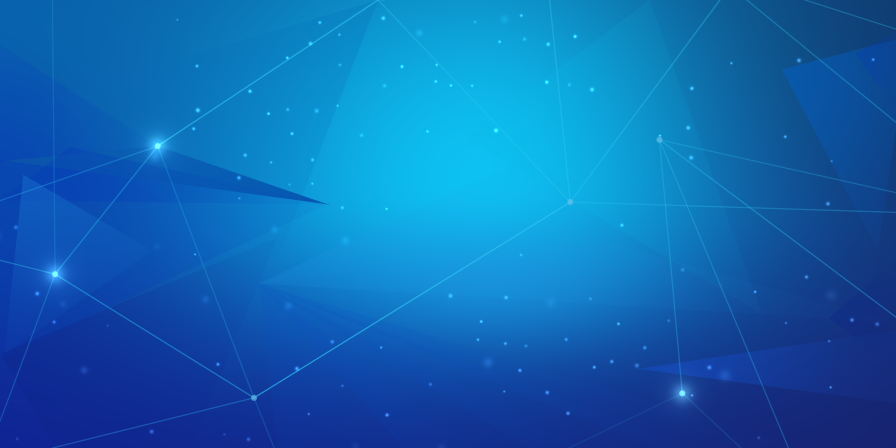
Give the GLSL for this background, as a WebGL 2 fragment shader.

```glsl
#version 300 es
precision highp float;
// Blue network backdrop: a cyan glow over a four-corner gradient, overlaid with
// translucent triangular facets, thin links between hubs, and scattered sparks.
// Coordinates are in canvas heights: x runs 0..2, y runs 0..1.
uniform vec2 u_resolution;
out vec4 outColor;

#define GLOW_CENTER vec2(1.07, 0.59)
#define GLOW_COLOR vec3(0.05, 0.76, 0.95)
#define LINK_COLOR vec3(0.18, 0.78, 0.95)
#define SPARK_COLOR vec3(0.45, 0.80, 0.95)
#define ROYAL vec3(0.02, 0.22, 0.72)
#define NAVY vec3(0.05, 0.14, 0.54)
#define SKY vec3(0.13, 0.60, 0.90)
#define LINK_WIDTH 0.0006
#define LINK_GAIN 0.72
#define SPARK_CELL 0.052
#define SPARK_GAIN 0.6

// Hubs of the network
const vec2 hubA = vec2(0.352, 0.674);
const vec2 hubB = vec2(0.123, 0.388);
const vec2 hubC = vec2(0.567, 0.112);
const vec2 hubD = vec2(1.273, 0.549);
const vec2 hubE = vec2(1.472, 0.688);
const vec2 hubF = vec2(1.523, 0.122);
const vec2 hubTop = vec2(0.844, 1.0);
const vec2 fanTip = vec2(0.578, 0.367);
const vec2 wedgeTip = vec2(0.731, 0.544);

float cross2(vec2 a, vec2 b) { return a.x * b.y - a.y * b.x; }

float hash(vec2 p) { return fract(sin(dot(p, vec2(127.1, 311.7))) * 43758.5); }

float pixelSize() { return 1.0 / u_resolution.y; }

float edgeSide(vec2 p, vec2 a, vec2 b) { return cross2(normalize(b - a), p - a); }

// Triangle tint, strongest at corner a and fading with distance from it
void facet(inout vec3 col, vec2 p, vec2 a, vec2 b, vec2 c, vec3 tint, float alpha) {
  float turn = sign(cross2(b - a, c - a));
  float d = min(min(turn * edgeSide(p, a, b), turn * edgeSide(p, b, c)), turn * edgeSide(p, c, a));
  float reach = max(length(b - a), length(c - a));
  float fade = 1.0 - 0.85 * smoothstep(0.0, 1.0, length(p - a) / reach);
  col = mix(col, tint, alpha * fade * smoothstep(-0.7, 0.7, d / pixelSize()));
}

void link(inout vec3 col, vec2 p, vec2 a, vec2 b, float alpha) {
  vec2 ab = b - a;
  float d = length(p - a - ab * clamp(dot(p - a, ab) / dot(ab, ab), 0.0, 1.0));
  float line = 1.0 - smoothstep(0.0, LINK_WIDTH + pixelSize(), d);
  col = mix(col, LINK_COLOR, LINK_GAIN * alpha * line);
}

void hub(inout vec3 col, vec2 p, vec2 center, float halo) {
  float d = length(p - center);
  float disc = 1.0 - smoothstep(0.005, 0.005 + 1.5 * pixelSize(), d);
  col = mix(col, vec3(0.42, 0.75, 0.92), 0.65 * disc);
  col += halo * vec3(0.25, 0.45, 0.4) * (exp(-d * d / 0.0004) + 0.25 * exp(-d * d / 0.002));
}

float blob(vec2 p, vec2 center, vec2 radius) {
  vec2 q = (p - center) / radius;
  return exp(-dot(q, q));
}

float sparkDensity(vec2 p) {
  return 0.06 + 0.45 * blob(p, vec2(1.02, 0.88), vec2(0.3, 0.16))
    + 0.4 * blob(p, vec2(0.62, 0.68), vec2(0.18, 0.16))
    + 0.22 * blob(p, vec2(1.3, 0.16), vec2(0.65, 0.16));
}

// One jittered spark per cell, kept where the density is high enough
float sparks(vec2 p, float cell, float gain, float radius) {
  vec2 id = floor(p / cell);
  vec2 center = (id + 0.25 + 0.5 * vec2(hash(id + 3.1), hash(id + 17.7))) * cell;
  float d = length(p - center);
  float size = radius * (0.6 + 0.6 * hash(id + 8.3));
  float kept = step(hash(id), gain * sparkDensity(center));
  return kept * exp(-d * d / (size * size)) * (0.3 + 0.7 * hash(id + 5.9));
}

void main() {
  vec2 p = gl_FragCoord.xy / u_resolution.y;
  float x = p.x * 0.5;

  // Corner gradient, broad blue wash and lopsided cyan glow
  vec3 low = mix(vec3(0.06, 0.13, 0.57), vec3(0.09, 0.13, 0.43), x);
  vec3 high = mix(vec3(0.03, 0.37, 0.67), vec3(0.06, 0.22, 0.43), x);
  vec3 col = mix(low, high, smoothstep(0.0, 1.0, p.y));
  col = mix(col, vec3(0.05, 0.36, 0.76), 0.55 * blob(p, vec2(0.95, 0.4), vec2(0.85, 0.36)));
  vec2 spread = vec2(p.x < GLOW_CENTER.x ? 0.63 : 0.54, p.y < GLOW_CENTER.y ? 0.29 : 0.60);
  col = mix(col, GLOW_COLOR, blob(p, GLOW_CENTER, spread));
  col = mix(col, SKY, 0.45 * blob(p, vec2(1.13, 0.37), vec2(0.3, 0.13)));

  // Left facets
  facet(col, p, vec2(0.0, 0.64), vec2(0.0, 0.9), hubA, ROYAL, 0.5);
  facet(col, p, vec2(0.0, 0.643), wedgeTip, vec2(0.0, 0.2), ROYAL, 0.45);
  facet(col, p, wedgeTip, hubA, vec2(0.0, 0.643), vec3(0.02, 0.29, 0.66), 0.85);
  facet(col, p, vec2(0.156, 0.672), vec2(0.0, 0.552), wedgeTip, ROYAL, 0.35);
  facet(col, p, vec2(0.052, 0.61), vec2(0.01, 0.21), vec2(0.34, 0.44), SKY, 0.25);
  facet(col, p, vec2(0.0, 0.21), vec2(0.62, 0.47), vec2(0.3, -0.3), NAVY, 0.35);
  facet(col, p, hubTop, vec2(0.62, 0.42), vec2(0.0, 0.75), vec3(0.02, 0.42, 0.72), 0.25);

  // Central facets and the fan below the glow
  facet(col, p, vec2(1.04, 0.69), vec2(1.45, 1.0), vec2(1.7, 0.3), vec3(0.04, 0.72, 0.9), 0.25);
  facet(col, p, fanTip, vec2(1.2, 0.66), vec2(1.35, 0.46), SKY, 0.2);
  facet(col, p, fanTip, vec2(1.35, 0.46), vec2(2.0, 0.28), SKY, 0.15);
  for (int i = 0; i < 4; i++) {
    float start = 0.62 + 0.28 * float(i);
    facet(col, p, fanTip, vec2(start, 0.0), vec2(start + 0.5, -0.05), mix(ROYAL, SKY, 0.2), 0.15);
  }

  // Right facets
  facet(col, p, vec2(1.745, 0.845), vec2(2.03, 0.92), vec2(1.96, 0.44), vec3(0.02, 0.36, 0.74), 0.6);
  facet(col, p, vec2(1.91, 0.88), vec2(2.0, 0.93), vec2(2.0, 0.75), ROYAL, 0.3);
  facet(col, p, vec2(1.85, 0.29), vec2(2.0, 0.42), vec2(2.0, 0.18), NAVY, 0.35);
  facet(col, p, vec2(1.424, 0.177), vec2(2.0, 0.263), vec2(2.0, 0.1), vec3(0.08, 0.30, 0.78), 0.55);

  // Links
  link(col, p, hubA, hubTop, 0.85);
  link(col, p, hubC, hubD, 0.9);
  link(col, p, hubA, hubB, 0.5);
  link(col, p, hubB, hubC, 0.6);
  link(col, p, hubA, hubC, 0.3);
  link(col, p, hubTop, hubD, 0.5);
  link(col, p, hubE, hubF, 0.4);
  link(col, p, hubA, vec2(0.0, 0.552), 0.4);
  link(col, p, hubB, vec2(0.0, 0.419), 0.5);
  link(col, p, hubB, vec2(0.117, 1.0), 0.25);
  link(col, p, hubB, vec2(0.0, 0.06), 0.35);
  link(col, p, hubC, vec2(0.117, 0.0), 0.4);
  link(col, p, hubC, vec2(0.612, 0.0), 0.25);
  link(col, p, hubD, vec2(1.227, 1.0), 0.55);
  link(col, p, hubD, vec2(1.607, 1.0), 0.55);
  link(col, p, hubD, vec2(2.0, 0.526), 0.4);
  link(col, p, hubE, vec2(2.0, 0.57), 0.35);
  link(col, p, hubE, vec2(2.0, 0.292), 0.5);
  link(col, p, hubE, vec2(1.76, 0.0), 0.4);
  link(col, p, hubF, vec2(1.27, 0.0), 0.15);
  link(col, p, hubF, vec2(1.654, 0.0), 0.2);
  link(col, p, vec2(1.667, 1.0), vec2(2.0, 0.727), 0.45);
  link(col, p, vec2(1.797, 1.0), vec2(2.0, 0.935), 0.4);

  // Spark clusters, soft distant specks and hubs
  col += SPARK_COLOR * SPARK_GAIN * sparks(p, SPARK_CELL, 1.0, 0.0036);
  col += SPARK_COLOR * 0.15 * sparks(p + 0.37, SPARK_CELL * 3.0, 2.0, 0.011);
  hub(col, p, hubA, 0.65);
  hub(col, p, hubB, 0.65);
  hub(col, p, hubF, 0.65);
  hub(col, p, hubC, 0.0);
  hub(col, p, hubD, 0.0);
  hub(col, p, hubE, 0.0);
  outColor = vec4(clamp(col, 0.0, 1.0), 1.0);
}
```
